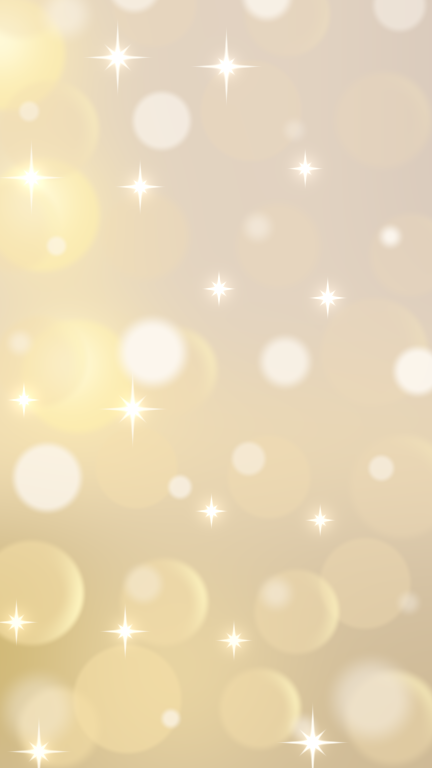
Give the GLSL for this background, as a Shadertoy shader.

```glsl
// Warm festive bokeh: a beige and gold gradient, translucent golden lens discs,
// soft white discs and thin eight-pointed sparkles. Each layer is a loop over a
// low-discrepancy sequence, with hashed size, softness and opacity.

vec3 hash3(float n) {
    vec3 p = fract(vec3(n + 1.7) * vec3(0.1031, 0.1030, 0.0973));
    p += dot(p, p.yzx + 33.33);
    return fract((p.xxy + p.yzz) * p.zyx);
}

// Evenly spread position over the canvas, with a little margin
vec2 scatter(float n, vec2 size, vec2 offset) {
    vec2 cell = fract(offset + n * vec2(0.7549, 0.5698));
    return (cell * 1.08 - 0.04) * size;
}

float disc(float dist, float radius, float blur) {
    return 1.0 - smoothstep(radius - blur, radius + blur, dist);
}

float glow(vec2 p, vec2 center, float radius) {
    vec2 d = (p - center) / radius;
    return exp(-dot(d, d));
}

// Tapered needle along x, centred on the origin
float needle(vec2 q, float reach, float halfWidth) {
    float taper = max(0.0, 1.0 - abs(q.x) / reach);
    float width = halfWidth * taper * taper + 0.7 / iResolution.x;
    return (1.0 - smoothstep(0.0, width * 1.5, abs(q.y))) * smoothstep(0.0, 0.5, taper);
}

float sparkle(vec2 q, float reach, float diagonal) {
    vec2 turned = vec2(q.x + q.y, q.y - q.x) * 0.7071;
    float thick = 0.003 + reach * 0.03;
    float rays = max(needle(q, reach * 0.9, thick), needle(q.yx, reach, thick));
    float cross = max(needle(turned, reach * diagonal, thick),
                      needle(turned.yx, reach * diagonal, thick));
    float core = glow(q, vec2(0.0), 0.006 + reach * 0.09);
    return clamp(max(rays, cross * 0.8) + core, 0.0, 1.0);
}

vec3 backdrop(vec2 p) {
    vec3 col = mix(vec3(0.81, 0.73, 0.59), vec3(0.885, 0.825, 0.755), smoothstep(0.05, 1.1, p.y));
    col = mix(col, vec3(0.84, 0.78, 0.73), 0.7 * smoothstep(0.65, 1.1, p.x) * smoothstep(0.7, 1.4, p.y));
    col = mix(col, vec3(0.96, 0.88, 0.70), 0.75 * exp(-pow((p.y - 0.76) / 0.22, 2.0)) * (1.0 - 0.5 * p.x));
    col = mix(col, vec3(0.80, 0.70, 0.40), 0.75 * glow(p, vec2(-0.02, 0.28), 0.28));
    col = mix(col, vec3(0.97, 0.89, 0.66), 0.6 * glow(p, vec2(0.4, 0.22), 0.3));
    return col;
}

void mainImage(out vec4 fragColor, in vec2 fragCoord) {
    vec2 p = fragCoord / iResolution.x;
    vec2 size = vec2(1.0, iResolution.y / iResolution.x);
    vec3 col = backdrop(p);

    // Strong lights down the left side, each a wide halo with a hot disc
    for (int i = 0; i < 3; i++) {
        float n = float(i);
        vec2 center = vec2(0.02 + 0.08 * n, size.y * (0.93 - 0.21 * n));
        float dist = length(p - center);
        col = mix(col, vec3(1.0, 0.93, 0.70), 0.75 * glow(p, center, 0.2));
        col = mix(col, vec3(1.0, 0.94, 0.67), 0.6 * disc(dist, 0.13, 0.012));
        col = mix(col, vec3(1.0, 0.985, 0.87), 0.85 * glow(p, center + vec2(-0.02, 0.03), 0.085));
    }

    // Golden lens discs, richer towards the lower left, lit along one rim
    for (int i = 0; i < 24; i++) {
        float n = float(i);
        vec3 h = hash3(n);
        vec2 center = scatter(n, size, vec2(0.31, 0.12));
        vec2 d = p - center;
        float dist = length(d);
        float radius = mix(0.09, 0.125, h.x);
        float warmth = clamp(1.05 - 0.55 * center.x - 0.42 * center.y, 0.12, 0.8);
        float mask = disc(dist, radius, mix(0.005, 0.016, h.y));
        float facing = max(0.0, dot(d / max(dist, 0.001), normalize(vec2(1.0, h.z * 1.6 - 0.8))));
        float rim = smoothstep(0.55, 1.0, dist / radius) * facing * facing;
        vec3 tint = mix(vec3(0.93, 0.85, 0.74), vec3(0.98, 0.89, 0.64), warmth);
        col = mix(col, tint, mask * mix(0.25, 0.6, warmth));
        col = mix(col, vec3(1.0, 0.97, 0.76), mask * rim * warmth * step(0.35, h.z) * 1.1);
    }

    // White discs: mostly small and crisp, a few large or blurred
    for (int i = 0; i < 25; i++) {
        float n = float(i);
        vec3 h = hash3(n + 61.0);
        vec2 center = scatter(n, size, vec2(0.57, 0.41));
        float radius = mix(0.02, 0.095, h.x * h.x * h.x);
        float blur = min(radius * 0.75, mix(0.005, 0.035, h.y * h.y) + radius * 0.08);
        float mask = disc(length(p - center), radius, blur);
        col = mix(col, vec3(0.99, 0.97, 0.94), mask * mix(0.3, 0.95, h.z));
    }

    // Sparkles, thinning out towards the right edge
    for (int i = 0; i < 16; i++) {
        float n = float(i);
        vec3 h = hash3(n + 137.0);
        vec2 center = scatter(n, size * vec2(0.82, 0.96), vec2(0.08, 0.22));
        float light = sparkle(p - center, mix(0.035, 0.105, h.x), mix(0.3, 0.6, h.y));
        col = mix(col, vec3(1.0, 0.99, 0.96), light * mix(0.7, 1.0, h.z));
        col += 0.1 * glow(p, center, 0.03);
    }

    fragColor = vec4(clamp(col, 0.0, 1.0), 1.0);
}
```
